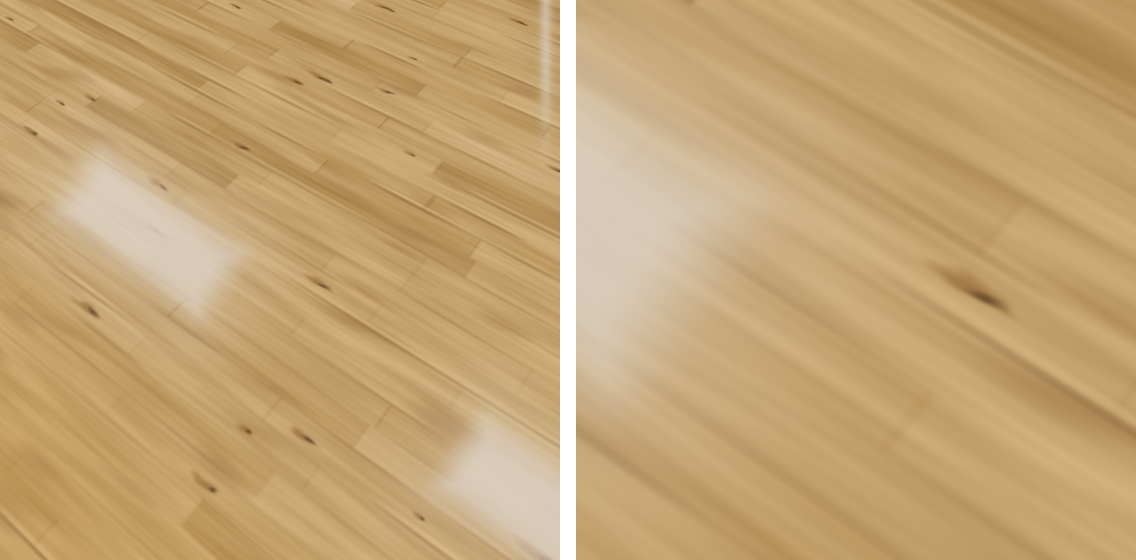
Left, the full canvas; right, a detail of the centre.
Give the GLSL for this texture, as a WebGL 1 fragment shader.

```glsl
precision highp float;
// A varnished plank floor seen in perspective: the boards fan out from a far
// vanishing point, with streaky grain, brown knots and soft window glare.
// Board tone, seams and knots are hashed per cell in floor coordinates.
uniform vec2 u_resolution;

float hash(vec2 p) {
  vec3 q = fract(p.xyx * vec3(0.1031, 0.1030, 0.0973));
  q += dot(q, q.yzx + 33.33);
  return fract((q.x + q.y) * q.z);
}

vec2 gradient(vec2 cell) {
  float angle = 6.2832 * hash(cell + 17.0);
  return vec2(cos(angle), sin(angle));
}

float noise(vec2 p) {
  vec2 i = floor(p), f = p - i;
  vec2 w = f * f * f * (f * (f * 6.0 - 15.0) + 10.0);
  vec2 e = vec2(1.0, 0.0);
  float low = mix(dot(gradient(i), f), dot(gradient(i + e), f - e), w.x);
  float high = mix(dot(gradient(i + e.yx), f - e.yx), dot(gradient(i + 1.0), f - 1.0), w.x);
  return mix(low, high, w.y);
}

// Tone of one board from 0 to 1, blended softly across its butt joints.
float boardTone(float row, float along) {
  float w = along * (8.0 + 7.0 * hash(vec2(row, 3.0))) + 9.0 * hash(vec2(row, 8.0));
  float i = floor(w - 0.5);
  float tone = mix(hash(vec2(row, i)), hash(vec2(row, i + 1.0)),
                   smoothstep(0.488, 0.512, fract(w - 0.5)));
  float joint = 1.0 - smoothstep(0.0, 0.014, abs(fract(w - 0.5) - 0.5));
  return tone - 0.3 * joint;
}

// x: brown halo of a knot, y: its dark core.
vec2 knot(float board, float along) {
  float row = floor(board);
  vec2 c = vec2(board, along * 25.0 + 7.0 * hash(vec2(row, 5.0)));
  vec2 id = floor(c);
  float size = mix(0.25, 1.0, hash(id + 41.0));
  vec2 center = 0.5 + 0.3 * (vec2(hash(id + 11.0), hash(id + 23.0)) - 0.5);
  vec2 q = (fract(c) - center) / (vec2(0.26, 0.28) * vec2(sqrt(size), size));
  q += 0.45 * vec2(noise(c * vec2(3.0, 6.0)), noise(c * vec2(4.0, 7.0) + 30.0));
  float present = step(hash(id + 71.0), 0.16);
  float halo = 1.0 - smoothstep(0.15, 1.0, length(q));
  float core = 1.0 - smoothstep(0.1, 0.9, length((q + vec2(0.0, 0.35)) * vec2(1.5, 2.0)));
  return present * vec2(halo, core);
}

// Soft reflection of a window, turned to lie along the boards.
float glare(vec2 p, vec2 halfSize) {
  vec2 q = vec2(0.813 * p.x - 0.582 * p.y, 0.582 * p.x + 0.813 * p.y);
  vec2 d = abs(q) - halfSize;
  float dist = length(max(d, 0.0)) + min(max(d.x, d.y), 0.0);
  float halo = exp(-150.0 * pow(max(dist, 0.0), 2.0));
  return 0.62 * (1.0 - smoothstep(-0.035, 0.045, dist)) + 0.22 * halo;
}

void main() {
  vec2 p = gl_FragCoord.xy / u_resolution;

  // Floor coordinates: across the boards, and along them.
  float depth = 2.07 - p.y;
  float across = (p.x + 1.99) / depth;
  float along = 1.0 / depth - 0.255 * across;
  float board = across * 20.0 + 0.05 * noise(vec2(across * 9.0, along * 14.0));
  float blur = 0.06 * length(vec2(1.0, across)) / depth;

  // Board colours, blended over the seam.
  float row = floor(board - 0.5);
  float side = fract(board - 0.5);
  float tone = mix(boardTone(row, along), boardTone(row + 1.0, along),
                   smoothstep(0.5 - blur, 0.5 + blur, side));
  vec3 wood = mix(vec3(0.735, 0.595, 0.38), vec3(0.79, 0.665, 0.465), tone);
  wood = mix(wood, vec3(0.67, 0.53, 0.32), 0.65 * (1.0 - smoothstep(0.04, 0.2, tone)));
  wood = mix(wood, vec3(0.76, 0.6, 0.345), 0.55 * (1.0 - smoothstep(0.2, 0.75, p.x + p.y)));

  // Grain streaks and broad brown stains.
  float coarse = noise(vec2(across * 45.0, along * 18.0));
  float fine = noise(vec2(across * 120.0 + 5.0, along * 32.0));
  wood += 0.065 * coarse * vec3(0.9, 1.0, 1.1);
  wood += 0.045 * fine * (1.0 - smoothstep(0.07, 0.22, blur));
  float stain = smoothstep(0.2, 0.6, noise(vec2(across * 24.0, along * 22.0 + 9.0)));
  wood = mix(wood, vec3(0.6, 0.44, 0.25), 0.45 * stain);

  // Seams: patchy dark lines with a pale lip on some boards.
  float seamId = hash(vec2(row, 60.0));
  float patchy = smoothstep(-0.25, 0.4, noise(vec2(row * 3.7, along * 26.0)));
  float line = 1.0 - smoothstep(0.02, 0.05 + blur, abs(side - 0.5));
  float lip = 1.0 - smoothstep(0.03, 0.08 + blur, abs(side - 0.62));
  wood = mix(wood, vec3(0.87, 0.75, 0.53), 0.5 * lip * patchy * step(0.6, seamId));
  wood = mix(wood, vec3(0.5, 0.36, 0.2), line * patchy * (0.12 + 0.4 * seamId * seamId));

  // Knots.
  vec2 mark = knot(board, along);
  wood = mix(wood, vec3(0.54, 0.37, 0.18), 0.6 * mark.x);
  wood = mix(wood, vec3(0.34, 0.24, 0.13), 0.65 * mark.y);

  // Window glare, and a thin upright reflection at the right.
  float shine = glare(p - vec2(0.266, 0.582), vec2(0.15, 0.062));
  shine = max(shine, glare(p - vec2(0.95, 0.1), vec2(0.15, 0.07)));
  float upright = exp(-pow((p.x - 0.975) / 0.011, 2.0)) * smoothstep(0.66, 0.9, p.y);
  shine = max(shine, 0.6 * upright);
  shine += 0.2 * coarse * shine * (1.0 - shine);
  wood = mix(wood, vec3(0.87, 0.825, 0.78), clamp(shine, 0.0, 1.0));

  gl_FragColor = vec4(wood, 1.0);
}
```
